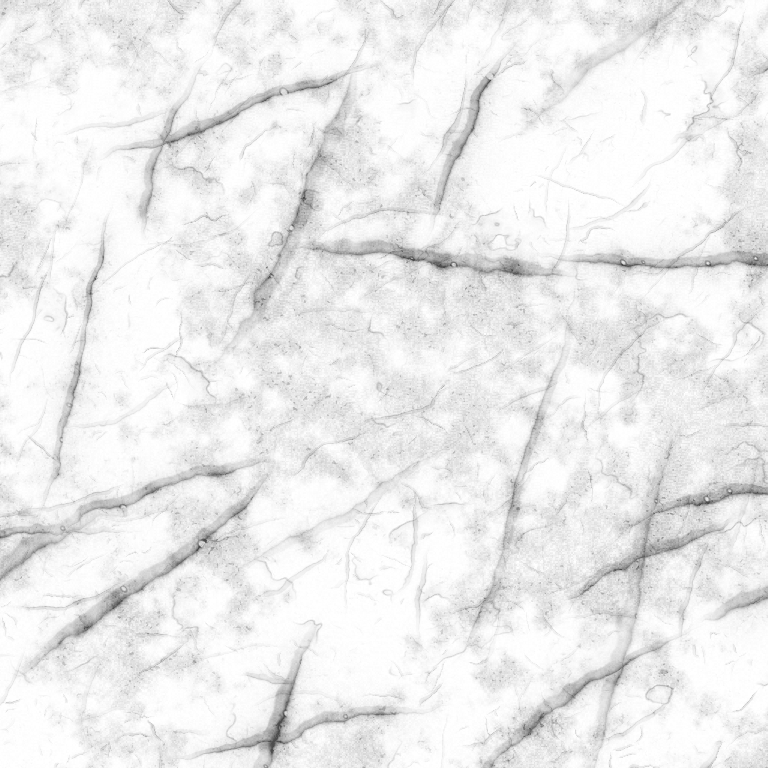
Give the GLSL for this texture map, as a Shadertoy shader.

```glsl
// Pale weathered plaster: scattered tapering strokes at four sizes, from long
// grooves with one crisp lip to tiny scratches, plus torn noise contours,
// a few pebbles, light grey stains and grain, summed as darkness on white.

float hash(vec2 p) {
    return fract(sin(dot(p, vec2(127.1, 311.7))) * 43758.5);
}

vec2 hash2(vec2 p) {
    return vec2(hash(p), hash(p + 57.3));
}

float noise(vec2 p) {
    vec2 i = floor(p), f = fract(p);
    f = f * f * (3.0 - 2.0 * f);
    return mix(mix(hash(i), hash(i + vec2(1, 0)), f.x),
               mix(hash(i + vec2(0, 1)), hash(i + vec2(1, 1)), f.x), f.y);
}

float fbm(vec2 p) {
    float sum = 0.0, amp = 0.52;
    for (int i = 0; i < 5; i++) {
        sum += amp * noise(p);
        p = mat2(1.6, 1.2, -1.2, 1.6) * p + 9.7;
        amp *= 0.5;
    }
    return sum;
}

// One jittered stroke per cell, searched in 5 x 5 cells; (core darkness, halo)
vec2 strokes(vec2 p, float grid, float reach, float width, float spread) {
    vec2 total = vec2(0.0);
    for (float i = 0.0; i < 25.0; i++) {
        vec2 cell = floor(p * grid) + vec2(mod(i, 5.0), floor(i / 5.0)) - 2.0;
        vec2 a = hash2(cell + grid * 7.3);
        vec2 b = hash2(cell + grid * 3.1 + 31.7);
        vec2 c = hash2(cell + grid * 5.9 + 83.1);

        // Two families of direction: gently rising and steep
        float angle = b.x < 0.64 ? mix(-0.1, 0.65, b.y) : mix(1.05, 1.32, b.y);
        angle += spread * (fract(c.x * 13.0) - 0.5);
        float co = cos(angle), si = sin(angle);
        vec2 q = mat2(co, -si, si, co) * (p - (cell + 0.05 + 0.9 * a) / grid);
        q.y += (c.y - 0.5) * 0.55 * q.x * q.x / reach;

        float taper = 1.0 - smoothstep(0.4, 1.0, abs(q.x) / (reach * mix(0.5, 1.35, c.x)));
        float side = q.y / (width * mix(0.5, 1.0, a.y) * (0.3 + 0.7 * taper));
        side *= c.y > 0.35 ? -1.0 : 1.0;

        // Sharp lip, dark bed, then a flat grey band with its own edge
        float lip = exp(-max(side * 4.0, -side * 1.3));
        float band = smoothstep(0.3, -0.1, side) * smoothstep(-2.1, -1.5, side);
        float halo = exp(-abs(q.y) / (2.0 * width));
        total = max(total, taper * mix(0.3, 1.0, fract(a.x * 7.0)) * vec2(max(lip, 0.42 * band), halo));
    }
    return total;
}

// Torn edge: contour of a noise field with a soft shadow on its low side
float tear(vec2 p, float scale, float level) {
    float e = 0.0015;
    float n = fbm(p * scale);
    vec2 slope = vec2(fbm((p + vec2(e, 0)) * scale), fbm((p + vec2(0, e)) * scale)) - n;
    float d = (level - n) * e / max(length(slope), 0.004);
    return 1.0 - smoothstep(0.0, 0.0021, abs(d)) + 0.4 * step(0.0, d) * exp(-d / 0.007);
}

// Rare outlined stones: x is the rim, y the pale inside
vec2 pebbles(vec2 p) {
    vec2 cell = floor(p * 45.0), r = hash2(cell + 4.7);
    vec2 q = (fract(p * 45.0) - 0.3 - 0.4 * r) / 45.0;
    float d = length(q * vec2(0.8, 1.1)) - mix(0.0015, 0.006, r.x * r.y);
    return step(0.72, hash(cell + 19.0)) * vec2(1.0 - smoothstep(0.0, 0.002, abs(d)),
                                                1.0 - smoothstep(-0.002, 0.001, d));
}

void mainImage(out vec4 fragColor, in vec2 fragCoord) {
    vec2 p = fragCoord / iResolution.y;
    vec2 turned = mat2(0.8, 0.6, -0.6, 0.8) * p;

    // Bend the paths broadly and roughen their edges
    vec2 bend = vec2(noise(p * 5.0), noise(p * 5.0 + 40.0)) - 0.5;
    vec2 rough = vec2(fbm(p * 24.0), fbm(p * 24.0 + 70.0)) - 0.5;
    vec2 warped = p + 0.05 * bend + 0.02 * rough;
    vec2 deep = strokes(warped, 4.0, 0.215, 0.0095, 0.0);
    float fine = strokes(warped, 8.0, 0.08, 0.003, 0.3).x;
    float scratch = strokes(warped + 0.012 * rough, 17.0, 0.028, 0.0021, 2.4).x;
    float nick = strokes(warped + 0.012 * rough, 34.0, 0.011, 0.0018, 3.0).x;

    // Stains: ragged clouds with mottled texture inside
    float mottle = fbm(turned * 42.0 + 11.0);
    float cloud = smoothstep(0.42, 0.72, fbm(p * 7.0 + 3.0) + 0.55 * (mottle - 0.5));
    float dark = 0.085 * cloud * (0.2 + 1.5 * mottle);

    // Grooves with uneven depth, then scratches that fade in and out
    float depth = 0.6 + 0.45 * noise(p * 16.0) + 0.8 * (mottle - 0.5);
    dark += 0.52 * deep.x * depth + 0.1 * deep.y * (0.2 + 1.5 * mottle);
    dark += 0.23 * fine * depth;
    dark += 0.24 * scratch * smoothstep(0.25, 0.75, noise(turned * 14.0));
    dark += 0.17 * nick * smoothstep(0.3, 0.8, noise(turned * 19.0 + 61.0));

    // Broken torn edges, stretched along the rising direction
    vec2 slanted = mat2(0.75, -0.5, 0.4, 1.0) * p + 0.01 * rough;
    dark += 0.15 * smoothstep(0.5, 0.9, noise(turned * 23.0 + 23.0)) * tear(slanted, 9.0, 0.47);

    // Pebbles lodged in the grooves
    vec2 stone = pebbles(turned + 0.006 * rough) * smoothstep(0.2, 0.4, deep.x);
    dark = mix(dark, 0.08, 0.8 * stone.y) + 0.2 * stone.x;

    // Grain, stronger on stained ground, with sparse dark specks
    float stained = 0.22 + cloud + deep.y;
    float speck = noise(turned * 380.0) * noise(p * 290.0 + 17.0);
    dark += 0.06 * stained * (hash(floor(p * 512.0)) + 0.6 * noise(turned * 230.0) - 0.8);
    dark += 0.13 * stained * smoothstep(0.42, 0.75, speck) * smoothstep(0.4, 0.6, mottle);
    fragColor = vec4(vec3(clamp(0.997 - dark, 0.3, 1.0)), 1.0);
}
```
